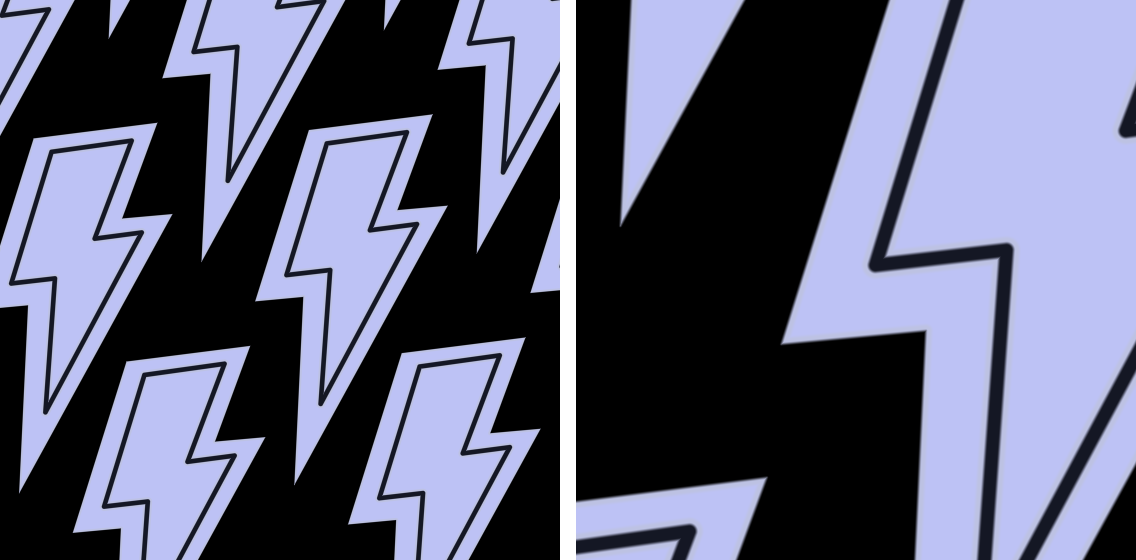
Left, the full canvas; right, a detail of the centre.
A WebGL 2 fragment shader for this pattern:

```glsl
#version 300 es
precision highp float;
// Slanted lavender lightning bolts with dark inset outlines, staggered on black.

uniform vec2 u_resolution;
out vec4 fragColor;

const vec3 BLACK = vec3(0.0);
const vec3 LAVENDER = vec3(0.74, 0.76, 0.96);
const vec3 PALE_RIM = vec3(0.74, 0.76, 0.89);
const vec3 INK = vec3(0.08, 0.09, 0.14);

// Lattice: the steps between neighbouring bolts, in canvas units.
const vec2 STEP_ACROSS = vec2(0.4915, 0.0150);
const vec2 STEP_DOWN = vec2(0.1658, -0.3984);
const vec2 FIRST_CENTER = vec2(0.6276, 0.4648);

const float LINE_HALF_WIDTH = 0.0042;
const float RIM_WIDTH = 0.0036;
const float SOFTNESS = 0.0013;

// Corners in thousandths of the canvas, clockwise from the top left.
const int CORNERS = 7;
const vec2 BODY[CORNERS] = vec2[](
    vec2(-76, 303), vec2(145, 331), vec2(82, 160), vec2(172, 168),
    vec2(-102, -331), vec2(-86, 5), vec2(-172, -3));
const vec2 INSET[CORNERS] = vec2[](
    vec2(-44, 279), vec2(99, 299), vec2(33, 124), vec2(117, 135),
    vec2(-55, -186), vec2(-38, 53), vec2(-116, 44));

// Signed distance to a closed polygon, negative inside.
float polygonDistance(vec2 p, vec2 corners[CORNERS]) {
    vec2 q = p * 1000.0;
    float nearest = 1e9;
    float side = 1.0;
    for (int i = 0; i < CORNERS; i++) {
        vec2 a = corners[i];
        vec2 b = corners[(i + 1) % CORNERS];
        vec2 edge = b - a;
        vec2 rel = q - a;
        vec2 gap = rel - edge * clamp(dot(rel, edge) / dot(edge, edge), 0.0, 1.0);
        nearest = min(nearest, dot(gap, gap));
        bvec3 crossing = bvec3(q.y >= a.y, q.y < b.y, edge.x * rel.y > edge.y * rel.x);
        if (all(crossing) || !any(crossing)) side = -side;
    }
    return side * sqrt(nearest) / 1000.0;
}

// Coverage of a shape from its signed distance, with a soft edge.
float coverage(float dist, float blur) {
    return 1.0 - smoothstep(-blur, blur, dist);
}

// Distances to the nearest bolt body (x) and inset line (y).
vec2 boltField(vec2 p) {
    mat2 lattice = mat2(STEP_ACROSS, STEP_DOWN);
    vec2 cell = inverse(lattice) * p;
    vec2 local = lattice * (cell - round(cell));
    vec2 nearest = vec2(1e9);
    for (int row = -1; row <= 1; row++) {
        for (int col = -1; col <= 1; col++) {
            vec2 q = local - lattice * vec2(col, row);
            float body = polygonDistance(q, BODY);
            float line = abs(polygonDistance(q, INSET)) - LINE_HALF_WIDTH;
            nearest = min(nearest, vec2(body, line));
        }
    }
    return nearest;
}

void main() {
    float canvas = min(u_resolution.x, u_resolution.y);
    vec2 p = gl_FragCoord.xy / canvas;
    float blur = max(SOFTNESS, 0.7 / canvas);
    vec2 field = boltField(p - FIRST_CENTER);

    // Slightly greyer rims beside the black ground and the ink line.
    float rimDistance = min(-field.x, field.y);
    float rim = coverage(rimDistance - RIM_WIDTH, blur);
    vec3 color = mix(LAVENDER, PALE_RIM, rim);

    // Ink line over the body, then the body over the ground.
    color = mix(color, INK, coverage(field.y, blur));
    color = mix(BLACK, color, coverage(field.x, blur));
    fragColor = vec4(color, 1.0);
}
```
